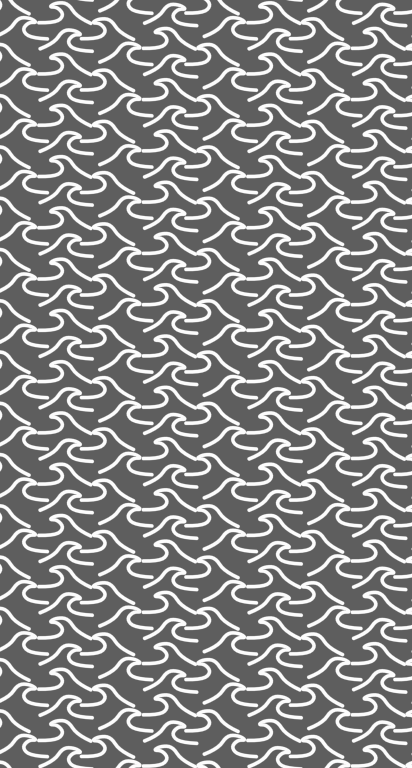
Reproduce this pattern procedurally as a Shadertoy shader.

```glsl
// Breaking waves in white line on plain grey, packed in a half-drop repeat.
// Each cell holds two waves curling left and two curling right; every wave
// is one chain of quadratic curves, measured as short straight pieces.

const vec2 CELL = vec2(156.75, 76.9);

float segmentDistance(vec2 p, vec2 a, vec2 b) {
    vec2 pa = p - a, ba = b - a;
    return length(pa - ba * clamp(dot(pa, ba) / dot(ba, ba), 0.0, 1.0));
}

// Wave facing left: trough, curl, crest, then the long back slope
float waveDistance(vec2 p) {
    vec2 guide[9] = vec2[9](
        vec2(-39.0, -14.5), vec2(-13.0, -15.0), vec2(-1.0, -3.0),
        vec2(-11.0, 9.0), vec2(-24.0, 9.0), vec2(-13.0, 15.5),
        vec2(5.0, 15.0), vec2(18.0, -6.0), vec2(39.0, -15.5));
    float d = 1e3;
    vec2 start = guide[0];
    for (int i = 1; i < 8; i++) {
        vec2 bend = guide[i];
        vec2 end = i == 7 ? guide[8] : 0.5 * (bend + guide[i + 1]);
        vec2 last = start;
        for (int k = 1; k <= 5; k++) {
            float t = float(k) / 5.0;
            vec2 next = mix(mix(start, bend, t), mix(bend, end, t), t);
            d = min(d, segmentDistance(p, last, next));
            last = next;
        }
        start = end;
    }
    return d;
}

// Offset from the nearest copy of a wave; each column drops half a cell
vec2 halfDrop(vec2 p) {
    float column = round(p.x / CELL.x);
    p -= column * CELL * vec2(1.0, 0.5);
    p.y -= CELL.y * round(p.y / CELL.y);
    return p;
}

void mainImage(out vec4 fragColor, in vec2 fragCoord) {
    // The canvas is 1152 units tall
    float pixel = 1152.0 / iResolution.y;
    vec2 p = fragCoord * pixel - vec2(205.0, 768.0);

    vec2 centers[4] = vec2[4](
        vec2(49.0, -58.5), vec2(113.0, -82.5),
        vec2(51.0, -99.0), vec2(140.5, -42.0));

    float d = 1e3;
    for (int i = 0; i < 4; i++) {
        vec2 q = halfDrop(p - centers[i]);
        // The last two waves are mirrored and lean slightly
        if (i > 1) {
            q.x = -q.x;
            q.y -= 0.06 * q.x;
        }
        // Skip waves whose bounds are too far away to matter
        if (abs(q.x) < 46.0 && abs(q.y) < 24.0) d = min(d, waveDistance(q));
    }

    float line = 1.0 - smoothstep(-0.75 * pixel, 0.75 * pixel, d - 2.7);
    fragColor = vec4(vec3(mix(0.37, 0.99, line)), 1.0);
}
```
